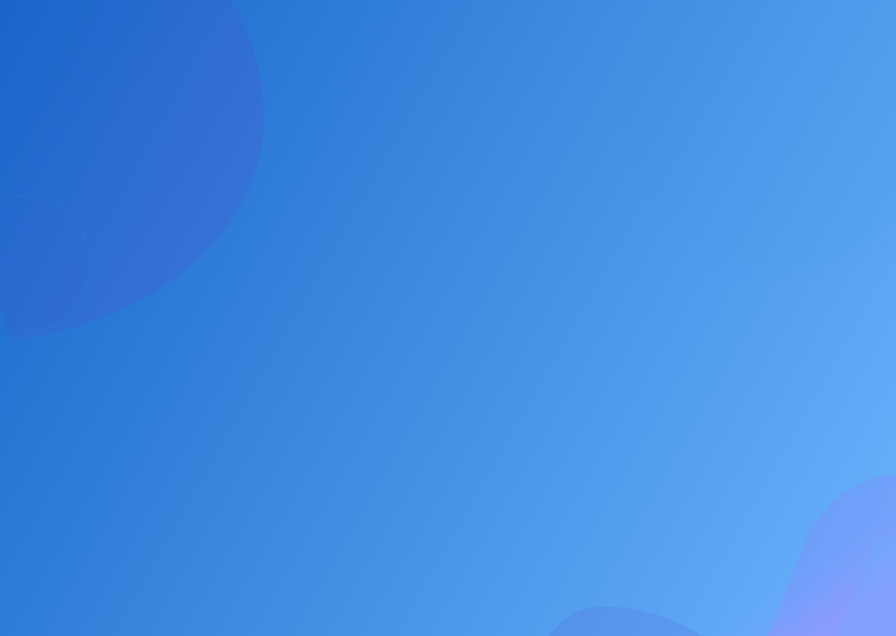
This background is drawn by a Shadertoy shader. Its source:

```glsl
// Blue diagonal gradient with translucent violet blobs in the corners.

const float ASPECT = 1.407;
const vec3 DEEP_BLUE = vec3(0.085, 0.403, 0.784);
const vec3 SKY_BLUE = vec3(0.42, 0.70, 0.99);
const vec3 INDIGO = vec3(0.34, 0.27, 0.82);
const vec3 VIOLET = vec3(0.60, 0.45, 1.00);
const vec3 LILAC = vec3(0.57, 0.60, 1.00);
const vec3 TEAL = vec3(0.20, 0.60, 0.84);
const vec3 RIM_BLUE = vec3(0.20, 0.52, 0.84);

// Approximate signed distance to an ellipse centred on the origin.
float ellipse(vec2 p, vec2 radii) {
    float k = length(p / radii);
    float slope = length(p / (radii * radii));
    return k * (k - 1.0) / max(slope, 1e-4);
}

// Smooth coverage of a shape from its signed distance.
float cover(float dist, float blur) {
    return 1.0 - smoothstep(-blur, blur, dist);
}

// Broken thin line along the edge of a circle.
float dashedRim(vec2 p, float radius, float dashes, float blur) {
    float line = cover(abs(length(p) - radius) - 0.0008, blur);
    float wave = sin(atan(p.y, p.x) * dashes);
    return line * smoothstep(-0.2, 0.4, wave);
}

// Egg-shaped corner blob, taller above its centre and cut at the left.
float cornerBlob(vec2 p) {
    vec2 q = p - vec2(-0.05, 0.815);
    float egg = ellipse(q, vec2(0.464, q.y > 0.0 ? 0.405 : 0.353));
    float cut = 0.0147 - p.x - 0.267 * (p.y - 0.465);
    return max(egg, cut);
}

// Leaning shoulder: a straight slanted side that rounds into a flat top.
float shoulderBlob(vec2 p) {
    vec2 q = vec2(p.x - 0.4 * p.y, p.y) - vec2(1.315, 0.155);
    q = vec2(min(q.x, 0.0), max(q.y, 0.0));
    return ellipse(q, vec2(0.11, 0.10));
}

// Low mound with a steeper left side.
float mound(vec2 p) {
    float dx = p.x - 0.952;
    float x = abs(dx) / (dx < 0.0 ? 0.091 : 0.151);
    float fall = pow(x, dx < 0.0 ? 2.5 : 2.0);
    return 0.8 * (p.y - 0.046 * (1.0 - fall));
}

void mainImage(out vec4 fragColor, in vec2 fragCoord) {
    vec2 p = fragCoord / iResolution.xy * vec2(ASPECT, 1.0);
    float blur = 0.75 / iResolution.y;

    // Base gradient, brightening to the right and downwards
    float ramp = (1.75 * p.x + 1.0 - p.y) / 3.46;
    vec3 color = mix(DEEP_BLUE, SKY_BLUE, ramp);

    // Faint disc at the upper right, its rim clearest at the lower right
    vec2 disc = p - vec2(1.227, 0.825);
    float rimFade = mix(0.05, 0.22, smoothstep(-0.1, 0.2, disc.x - disc.y - 0.1));
    color = mix(color, TEAL, 0.06 * cover(length(disc) - 0.255, 0.02));
    color = mix(color, RIM_BLUE, rimFade * dashedRim(disc, 0.264, 60.0, blur));

    // Upper left blob, more violet towards its curved edge
    float corner = cover(cornerBlob(p), blur);
    float tint = mix(0.07, 0.19, smoothstep(0.0, 0.48, p.x + 0.45 * (1.0 - p.y)));
    color = mix(color, INDIGO, corner * tint);

    // Small faint disc inside it
    vec2 spot = p - vec2(0.035, 0.584);
    color = mix(color, INDIGO, 0.03 * corner * cover(length(spot) - 0.107, blur));
    color = mix(color, SKY_BLUE, 0.10 * corner * dashedRim(spot, 0.107, 32.0, blur));

    // Mound on the bottom edge
    color = mix(color, INDIGO, 0.14 * cover(mound(p), blur));

    // Lower right blob with a diagonal lilac glow
    float shoulder = cover(shoulderBlob(p), blur);
    float depth = dot(p - vec2(1.29, 0.083), vec2(0.58, -0.815));
    float glow = smoothstep(-0.05, 0.09, depth);
    color = mix(color, VIOLET, 0.20 * shoulder);
    color = mix(color, LILAC, glow * mix(0.35, 0.85, shoulder));

    fragColor = vec4(color, 1.0);
}
```
